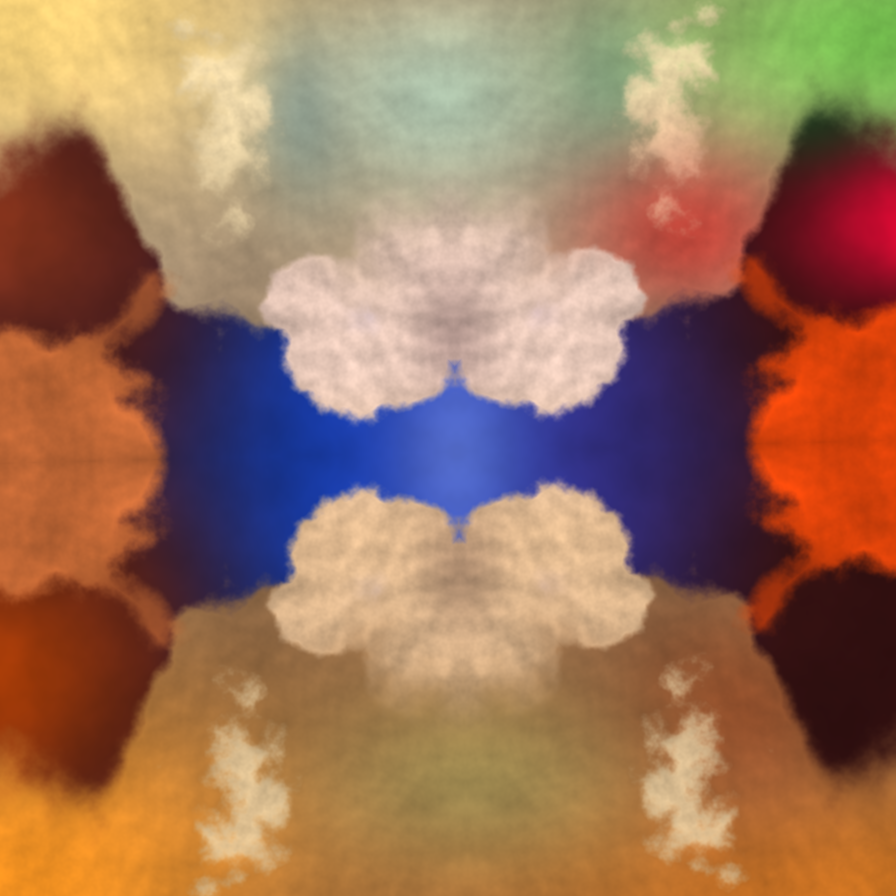
Write a Shadertoy shader that draws this background.

```glsl
// Mirrored sunset clouds around a blue gap, tinted by warm, green and red glows.
#define CENTER vec2(0.510, 0.496)
#define TILT 0.026
#define RAGGED 0.055
#define DETAIL 15.0
#define RELIEF 0.42
#define EDGE 0.008
#define GRAIN 0.10

vec2 gradient(vec2 cell) {
    vec3 h = fract(cell.xyx * vec3(0.1031, 0.1030, 0.0973));
    h += dot(h, h.yzx + 33.33);
    float angle = 6.2832 * fract((h.x + h.y) * h.z);
    return vec2(cos(angle), sin(angle));
}

float noise(vec2 p) {
    vec2 i = floor(p), f = fract(p);
    vec2 u = f * f * f * (f * (f * 6.0 - 15.0) + 10.0);
    vec2 e = vec2(0.0, 1.0);
    float a = dot(gradient(i), f);
    float b = dot(gradient(i + e.yx), f - e.yx);
    float c = dot(gradient(i + e.xy), f - e.xy);
    float d = dot(gradient(i + e.yy), f - e.yy);
    return mix(mix(a, b, u.x), mix(c, d, u.x), u.y);
}

float fbm(vec2 p) {
    float sum = 0.0, amp = 0.6;
    for (int i = 0; i < 5; i++) {
        sum += amp * noise(p);
        p = mat2(1.6, 1.2, -1.2, 1.6) * p + 7.3;
        amp *= 0.53;
    }
    return sum;
}

float segment(vec2 p, vec2 a, vec2 b) {
    vec2 ab = b - a;
    return length(p - a - ab * clamp(dot(p - a, ab) / dot(ab, ab), 0.0, 1.0));
}

float circle(vec2 p, vec2 c, float r) { return length(p - c) - r; }

float cover(float d, float soft) { return 1.0 - smoothstep(-soft, soft, d); }

// Blends a soft elliptical patch of colour over a base
vec3 glow(vec3 base, vec3 tint, vec2 offset, vec2 radius) {
    vec2 o = offset / radius;
    return mix(base, tint, exp(-dot(o, o)));
}

vec3 skyColor(vec2 uv, vec2 q) {
    vec3 blue = mix(vec3(0.09, 0.22, 0.62), vec3(0.20, 0.17, 0.47), smoothstep(0.35, 0.75, uv.x));
    vec3 dark = mix(vec3(0.25, 0.10, 0.11), vec3(0.19, 0.06, 0.06), uv.x);
    vec3 c = mix(blue, dark, smoothstep(0.17, 0.42, q.x + 0.25 * q.y));
    c = glow(c, vec3(0.31, 0.40, 0.76), uv - CENTER, vec2(0.07, 0.13));
    c = glow(c, vec3(0.64, 0.23, 0.03), uv - vec2(0.0, 0.24), vec2(0.15, 0.15));
    c = glow(c, vec3(0.52, 0.20, 0.11), uv - vec2(0.0, 0.75), vec2(0.14, 0.12));
    c = glow(c, vec3(0.09, 0.22, 0.11), uv - vec2(0.92, 0.86), vec2(0.09, 0.06));
    return glow(c, vec3(0.86, 0.04, 0.20), uv - vec2(1.01, 0.75), vec2(0.11, 0.08));
}

vec3 hazeColor(vec2 uv) {
    vec3 c = mix(vec3(0.55, 0.40, 0.27), vec3(0.67, 0.58, 0.48), smoothstep(0.2, 0.8, uv.y));
    c = glow(c, vec3(0.97, 0.58, 0.13), uv - vec2(0.0, 0.0), vec2(0.33, 0.22));
    c = glow(c, vec3(0.80, 0.45, 0.13), uv - vec2(0.95, 0.0), vec2(0.45, 0.14));
    c = glow(c, vec3(0.58, 0.31, 0.17), uv - vec2(0.82, 0.20), vec2(0.14, 0.13));
    c = glow(c, vec3(0.99, 0.84, 0.48), uv - vec2(0.0, 1.0), vec2(0.34, 0.20));
    c = glow(c, vec3(0.70, 0.78, 0.69), uv - vec2(0.49, 0.89), vec2(0.17, 0.11));
    c = glow(c, vec3(0.50, 0.57, 0.50), uv - vec2(0.68, 0.90), vec2(0.07, 0.10));
    c = glow(c, vec3(0.54, 0.59, 0.53), uv - vec2(0.34, 0.87), vec2(0.05, 0.09));
    c = glow(c, vec3(0.46, 0.75, 0.31), uv - vec2(1.0, 0.96), vec2(0.26, 0.14));
    c = glow(c, vec3(0.64, 0.55, 0.32), uv - vec2(0.53, 0.13), vec2(0.17, 0.10));
    return glow(c, vec3(0.79, 0.29, 0.24), uv - vec2(0.77, 0.74), vec2(0.12, 0.09));
}

void mainImage(out vec4 fragColor, in vec2 fragCoord) {
    vec2 uv = fragCoord / iResolution.xy;

    // Tilted four-way mirror
    vec2 d = uv - CENTER;
    vec2 q = abs(vec2(d.x + TILT * d.y, d.y - TILT * d.x));
    float n = fbm(q * DETAIL);
    float broad = fbm(q * 6.0 + 4.0);
    float light = n - fbm((q + vec2(0.006, -0.009)) * DETAIL);
    float rough = RAGGED * n;

    // Sky with faint mist
    vec3 col = skyColor(uv, q) * (1.0 + 0.35 * broad);

    // Broad haze bank above and below the gap
    float bank = 0.15 + 0.23 * smoothstep(0.28, 0.42, q.x) - 0.05 * smoothstep(0.43, 0.51, q.x);
    float outer = smoothstep(0.32, 0.46, q.x);
    float haze = cover(bank - q.y + rough * 1.1, mix(0.018, 0.045, outer));
    vec3 hazeTint = hazeColor(uv) * (1.0 + 0.22 * broad + RELIEF * 0.5 * light);
    col = mix(col, hazeTint, haze);

    // Cream billows, fading into the haze
    float puff = circle(q, vec2(0.102, 0.132), 0.091);
    puff = min(puff, circle(q, vec2(0.047, 0.104), 0.052));
    puff = min(puff, circle(q, vec2(0.152, 0.173), 0.052));
    puff = min(puff, circle(q, vec2(0.0, 0.205), 0.115));
    float fade = 1.0 - smoothstep(0.17, 0.31, q.y + 0.25 * q.x + 0.12 * broad - 0.03);
    vec3 cream = mix(vec3(0.86, 0.71, 0.55), vec3(0.89, 0.77, 0.71), smoothstep(0.4, 0.6, uv.y));
    cream = glow(cream, cream * vec3(0.80, 0.78, 0.80), q - vec2(0.0, 0.13), vec2(0.045, 0.07));
    cream *= 1.0 + GRAIN * broad + RELIEF * light;
    col = mix(col, cream, cover(puff + rough * 0.65, EDGE) * fade);

    // Bright curling plumes
    float plume = segment(q, vec2(0.253, 0.435), vec2(0.232, 0.37));
    plume = min(plume, segment(q, vec2(0.232, 0.37), vec2(0.268, 0.31))) - 0.027;
    vec3 white = mix(vec3(0.90, 0.80, 0.63), vec3(0.98, 0.89, 0.70), uv.y);
    white = glow(white, vec3(0.96, 0.70, 0.58), uv - vec2(0.77, 0.79), vec2(0.08, 0.08));
    col = mix(col, white * (1.0 + RELIEF * light), 0.85 * cover(plume + rough * 2.0, 0.023));

    // Glowing side clouds with curled wisps
    float side = (length((q - vec2(0.475, 0.0)) / vec2(0.145, 0.145)) - 1.0) * 0.14;
    float wisp = min(segment(q, vec2(0.42, 0.115), vec2(0.355, 0.165)),
                     segment(q, vec2(0.355, 0.165), vec2(0.338, 0.20))) - 0.013;
    vec3 ember = mix(vec3(0.80, 0.43, 0.22), vec3(0.93, 0.28, 0.04), smoothstep(0.2, 0.9, uv.x));
    ember *= 1.0 + 0.25 * broad + RELIEF * 0.6 * light - 0.12 * exp(-q.y * 60.0);
    col = mix(col, ember, 0.95 * cover(side + rough * 1.2, 0.022));
    col = mix(col, ember * 0.9, 0.7 * cover(wisp + rough * 0.7, 0.014));

    fragColor = vec4(clamp(col, 0.0, 1.0), 1.0);
}
```
